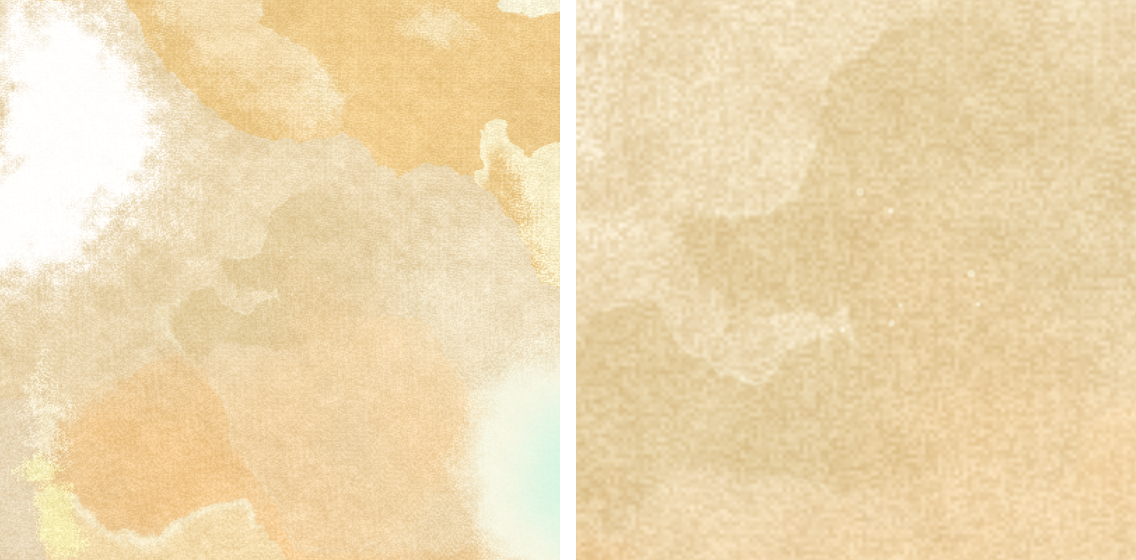
Left, the full canvas; right, a detail of the centre.
A Shadertoy shader for this background:

```glsl
float hash(vec2 p) {
    return fract(sin(dot(p, vec2(127.1, 311.7))) * 43758.5453);
}

float noise(vec2 p) {
    vec2 i = floor(p), f = fract(p);
    f = f * f * (3. - 2. * f);
    return mix(mix(hash(i), hash(i + vec2(1, 0)), f.x),
               mix(hash(i + vec2(0, 1)), hash(i + vec2(1, 1)), f.x), f.y);
}

// Fractal noise centred on zero
float fbm(vec2 p) {
    float sum = 0., amp = .5;
    for (int i = 0; i < 5; i++) {
        sum += amp * (noise(p) - .5);
        p = mat2(1.6, 1.2, -1.2, 1.6) * p + 7.3;
        amp *= .5;
    }
    return sum;
}

// Approximate inside distance of an ellipse
float blob(vec2 p, float x, float y, float rx, float ry) {
    return (1. - length((p - vec2(x, y)) / vec2(rx, ry))) * min(rx, ry);
}

float ramp(float x, float start, float end, float rise) {
    return rise * clamp((x - start) / (end - start), 0., 1.);
}

float cover(float d, float soft) {
    return smoothstep(-soft, soft, d);
}

// Pale dried line along the border of a wash
float rim(float d, float width) {
    return exp(-d * d / (width * width));
}

void mainImage(out vec4 fragColor, in vec2 fragCoord) {
    vec2 uv = fragCoord / iResolution.xy;
    vec2 p = uv + .08 * vec2(fbm(uv * 9.), fbm(uv * 9. + 31.));
    p += .025 * vec2(fbm(uv * 45.), fbm(uv * 45. + 17.));
    float cloud = fbm(uv * 5. + 12.);
    float mottle = fbm(uv * 38.);
    float grain = noise(uv * 400.) - .5;
    float weave = noise(uv * vec2(150, 420)) - .5;
    float speckle = mottle * .6 + grain * .4;
    float broken = cover(fbm(uv * 14. + 5.), .12);

    vec3 cream = vec3(.97, .945, .84);
    vec3 gold = vec3(.933, .8, .555);
    vec3 peach = vec3(.945, .86, .705);

    // Sandy ground with a pale drift
    vec3 col = vec3(.925, .85, .7) + (cloud + .5 * mottle) * vec3(.05, .07, .1);
    float pale = blob(p, .88, .43, .22, .17);
    col = mix(col, vec3(.945, .895, .78), .75 * cover(pale + .15 * speckle, .1));

    // Darker pool: crisp on its left side, faded to the right
    float pool = max(blob(p, .6, .55, .15, .12), blob(p, .48, .525, .09, .04));
    pool = max(pool, min(blob(p, .45, .44, .16, .07), .475 - p.y));
    float crisp = 1. - smoothstep(.48, .73, uv.x);
    col = mix(col, vec3(.89, .8, .615), cover(pool, mix(.06, .002, crisp)) * (.3 + .55 * crisp));
    col = mix(col, cream, .5 * rim(pool, .003) * crisp * broken);

    // Peach wash across the bottom
    float peachTop = .31 + ramp(p.x, .05, .38, .08) + ramp(p.x, .39, .54, -.05)
                   + ramp(p.x, .54, .67, .09) + ramp(p.x, .74, .93, -.24) - p.y;
    col = mix(col, peach + .1 * cloud, .9 * cover(peachTop, mix(.04, .004, cover(uv.x - .35, .15))));
    float warmth = blob(p, .54, .17, .22, .2);
    col = mix(col, vec3(.945, .805, .6), .6 * cover(warmth + .5 * cloud + .15 * speckle, .13));

    // Orange hill
    float hill = .24 + ramp(p.x, .09, .31, .145) + ramp(p.x, .35, .4, -.11)
               + ramp(p.x, .4, .52, -.25) - p.y;
    hill = min(hill, p.x - .075);
    float depth = .5 + .45 * cover(blob(p, .27, .16, .19, .18) + .4 * cloud, .1);
    col = mix(col, vec3(.95, .79, .56) + .1 * cloud, depth * cover(hill, mix(.04, .004, broken)));
    col = mix(col, peach, .5 * rim(hill, .009) * cover(uv.x - .28, .06));

    // Light lobe, grey strip and yellow stains at the lower left
    float lobe = .115 + ramp(p.x, .1, .25, -.075) + ramp(p.x, .25, .35, .045)
               + ramp(p.x, .44, .52, -.11) - p.y;
    lobe = min(lobe, p.x - .065);
    col = mix(col, vec3(.955, .87, .69), .85 * cover(lobe, .0018));
    col = mix(col, cream, .65 * rim(lobe - .01, .012) * broken);
    float strip = min(.06 - p.x, .285 - p.y);
    col = mix(col, vec3(.915, .845, .72), cover(strip, .003));
    float stain = max(blob(p, .07, .165, .04, .03), blob(p, .1, .07, .04, .06));
    col = mix(col, vec3(.965, .94, .7), .8 * cover(stain + .05 * speckle, .01));
    col = mix(col, cream, .65 * cover(blob(p, .08, .25, .03, .07) + .1 * speckle, .025));

    // White bloom with a dry, sprayed border
    float bloom = max(blob(p, .11, .79, .145, .2), blob(p, .03, .63, .11, .12));
    bloom += .2 * cloud + .04 * mottle;
    col = mix(col, vec3(.97, .94, .885), .6 * cover(bloom + .05 + .2 * speckle, .08));
    col = mix(col, vec3(1, .995, .985), cover(bloom + .08 * speckle, .035));

    // Golden wash along the top, lighter on its left part
    float wash = p.y - 1. - ramp(p.x, .2, .36, -.19) - ramp(p.x, .36, .48, -.045)
               - ramp(p.x, .62, .73, -.075) - ramp(p.x, .85, .95, -.11)
               - ramp(p.x, .945, .97, -.09);
    float fold = p.x - .455 - ramp(p.y, .97, .83, .165);
    vec3 tone = mix(gold, vec3(.955, .865, .69), cover(wash - .06 + .3 * cloud + .1 * speckle, .07));
    tone = mix(tone, gold, cover(fold, .002)) + .06 * cloud;
    tone = mix(tone, cream, .7 * rim(fold + .008, .012) * cover(uv.y - .8, .03) * broken);
    float streak = max(blob(p, .78, .95, .05, .028), blob(p, .29, .98, .012, .04));
    streak = max(streak, blob(p, .59, .83, .04, .025));
    tone = mix(tone, cream, .5 * cover(streak + .04 * speckle, .018));
    col = mix(col, tone, cover(wash, .0025));

    // Cream patches on the right and in the upper corner
    float top = .6 + ramp(p.x, .82, .88, .16) + ramp(p.x, .91, .95, -.035)
              + ramp(p.x, .96, 1., .04) - p.y;
    float fill = cover(p.x - .935 + .25 * (p.y - .65) + .15 * speckle, .05);
    fill = max(fill, rim(top - .01, .025));
    col = mix(col, vec3(.972, .935, .79), fill * cover(min(top, wash), .0025));
    col = mix(col, cream, cover(blob(p, .97, 1.01, .08, .03), .002));

    // Pale glow and mint pool at the lower right
    float glow = blob(p, 1.04, .15, .2, .23) + .1 * cloud;
    col = mix(col, vec3(.965, .965, .89), cover(glow + .05 * speckle, .045));
    col = mix(col, vec3(.86, .965, .89), cover(blob(p, 1.05, .16, .12, .14), .06));

    // Scattered bare specks
    for (float i = 0.; i < 7.; i++) {
        vec2 spot = vec2(.49, .43) + vec2(.1, .19) * vec2(hash(vec2(i, 4)), hash(vec2(i, 7)));
        float size = .001 + .0025 * hash(vec2(i, 9));
        col = mix(col, cream, .8 * cover(size - length(uv - spot), .001));
    }

    // Paper tooth
    float tooth = .095 * grain + .035 * weave + .07 * mottle;
    col += tooth * vec3(.65, .95, 1.4) * (1. - .8 * cover(max(bloom, glow), .03));
    fragColor = vec4(clamp(col, 0., 1.), 1);
}
```
